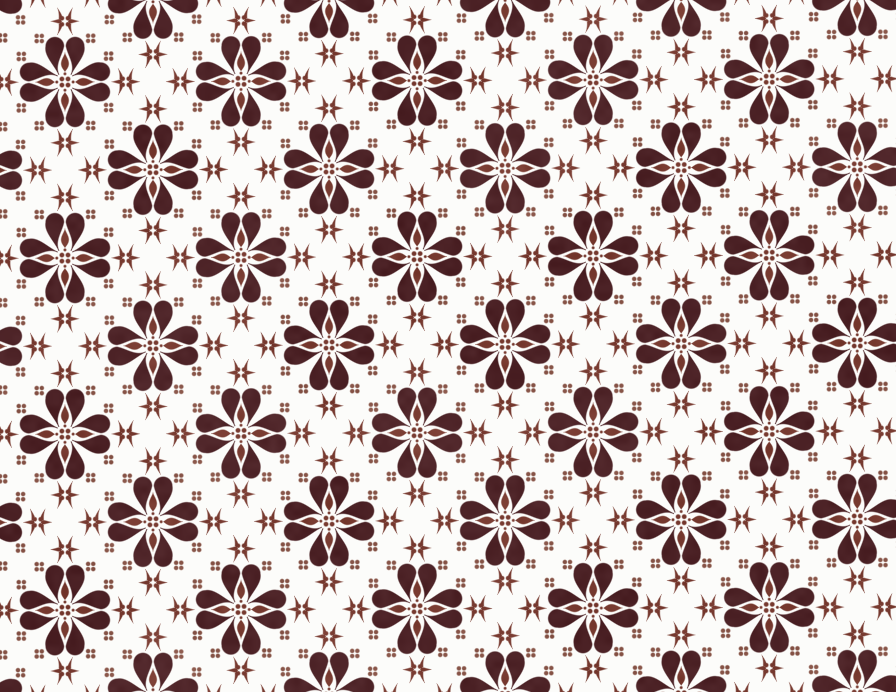
This pattern is drawn by a WebGL 1 fragment shader. Its source:

```glsl
precision highp float;

// Staggered lattice of dark four-armed blossoms on white, with small rust ornaments.
// Each diamond cell is folded by symmetry, so one petal, leaf and sprig draw them all.
// One lattice period is 226 motif units; about 5.1 periods span the canvas width.

uniform vec2 u_resolution;

float hash(vec2 p) {
  return fract(sin(dot(p, vec2(127.1, 311.7))) * 43758.5453);
}

float noise(vec2 p) {
  vec2 i = floor(p), f = fract(p);
  f = f * f * (3.0 - 2.0 * f);
  return mix(mix(hash(i), hash(i + vec2(1.0, 0.0)), f.x),
             mix(hash(i + vec2(0.0, 1.0)), hash(i + vec2(1.0, 1.0)), f.x), f.y);
}

// Comma with a round outer head and a thin tail curving to the centre.
float petal(vec2 p) {
  float y = clamp(p.y, 10.0, 46.0);
  float t = (y - 10.0) / 36.0;
  float spine = 8.0 + 5.0 * t + 12.0 * t * (1.0 - t);
  float halfWidth = 0.5 + 11.4 * t * t * (3.0 - 2.0 * t);
  return length(p - vec2(spine, y)) - halfWidth;
}

// Pointed leaf lying on the arm axis, widest toward its inner end.
float leaf(vec2 p) {
  float y = clamp(p.y, 13.0, 38.0);
  float s = pow((y - 13.0) / 25.0, 0.8);
  float halfWidth = 5.0 * pow(max(sin(3.1416 * s), 0.0), 1.4);
  return length(vec2(p.x, p.y - y)) - halfWidth;
}

// Four beads separated by a white cross.
float beads(vec2 p, float offset, float radius) {
  return length(abs(p) - offset) - radius;
}

// Beads with a spike on each side and flaring horns above and below.
float sprig(vec2 p) {
  vec2 q = abs(p);
  float x = clamp(q.x, 7.0, 18.0);
  float spike = length(vec2(q.x - x, q.y)) - 3.0 * (18.0 - x) / 11.0;
  float y = clamp(q.y, 4.0, 17.0);
  float horn = length(q - vec2(5.0 + 0.016 * y * y, y)) - 2.6 * (17.0 - y) / 13.0;
  return min(beads(p, 3.9, 2.9), min(spike, horn));
}

float ink(float d, float softness) {
  return 1.0 - smoothstep(-softness, softness, d);
}

void main() {
  vec2 uv = gl_FragCoord.xy / u_resolution.x;
  uv.y -= 0.004 * uv.x;
  vec2 grid = (uv - vec2(0.0725, 0.091)) / 0.1965;
  float softness = max(1.2, 0.8 * 226.0 / (0.1965 * u_resolution.x));

  // Nearest blossom of two interleaved square lattices
  vec2 even = fract(grid + 0.5) - 0.5;
  vec2 odd = fract(grid) - 0.5;
  vec2 cell = dot(abs(even), vec2(1.0)) < dot(abs(odd), vec2(1.0)) ? even : odd;
  vec2 id = floor((grid - cell) * 2.0 + 0.5);
  vec2 p = cell * 226.0;

  // Fold to a quadrant, then to an octant
  vec2 quad = abs(p);
  vec2 arm = vec2(min(quad.x, quad.y), max(quad.x, quad.y));

  // Rust details: leaves, centre, axial sprigs and eight small bead clusters
  vec2 axial = quad.x > quad.y ? quad - vec2(78.0, 0.0) : quad - vec2(0.0, 78.0);
  float rustShape = min(leaf(arm), sprig(axial));
  rustShape = min(rustShape, beads(p, 3.9, 3.0));
  rustShape = min(rustShape, length(arm - vec2(0.0, 10.5)) - 1.8);
  float clusters = beads(arm - vec2(33.0, 56.0), 3.3, 2.8);

  // Slight unevenness of the printed colour
  float tone = 0.03 * (hash(id) - 0.5) + 0.04 * (noise(grid * 22.0) - 0.5);

  vec3 color = vec3(0.99, 0.99, 0.98);
  color = mix(color, vec3(0.53, 0.33, 0.28) + tone, ink(clusters, softness));
  color = mix(color, vec3(0.47, 0.23, 0.19) + tone, ink(rustShape, softness));
  color = mix(color, vec3(0.30, 0.135, 0.15) + tone, ink(petal(arm), softness));
  gl_FragColor = vec4(color, 1.0);
}
```
